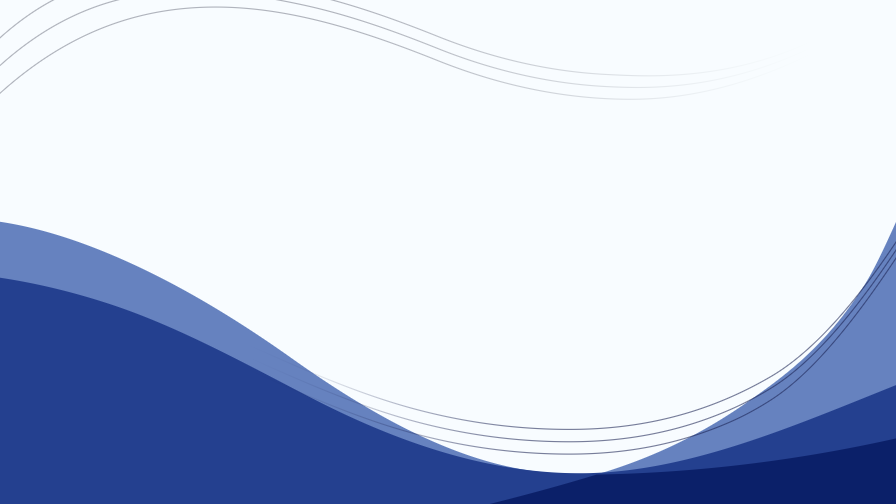
Reproduce this background procedurally as a WebGL 1 fragment shader.

```glsl
precision highp float;

uniform vec2 u_resolution;

const float ASPECT = 16.0 / 9.0;
const float LINE_WIDTH = 0.0023;
const float TOP_LINE_ALPHA = 0.42;
const float LOW_LINE_ALPHA = 0.58;

const vec3 PAPER = vec3(0.973, 0.990, 1.000);
const vec3 SKY_BLUE = vec3(0.400, 0.510, 0.750);
const vec3 ROYAL_BLUE = vec3(0.140, 0.250, 0.560);
const vec3 NAVY = vec3(0.045, 0.125, 0.410);
const vec3 TOP_INK = vec3(0.30, 0.31, 0.38);
const vec3 LOW_INK = vec3(0.10, 0.13, 0.32);

// Curve knots: x, height, slope, in canvas heights
const vec3 LEFT_A = vec3(0.000, 0.560, -0.15);
const vec3 LEFT_B = vec3(0.220, 0.495, -0.42);
const vec3 LEFT_C = vec3(0.579, 0.289, -0.71);
const vec3 LEFT_D = vec3(1.134, 0.060, 0.00);
const vec3 LEFT_E = vec3(1.778, 0.000, 0.00);

const vec3 MAIN_A = vec3(0.000, 0.449, -0.15);
const vec3 MAIN_B = vec3(0.220, 0.396, -0.33);
const vec3 MAIN_C = vec3(0.613, 0.213, -0.52);
const vec3 MAIN_D = vec3(1.150, 0.061, 0.00);
const vec3 MAIN_E = vec3(1.778, 0.236, 0.40);

const vec3 RIGHT_A = vec3(0.890, -0.020, 0.24);
const vec3 RIGHT_B = vec3(1.197, 0.0625, 0.31);
const vec3 RIGHT_C = vec3(1.481, 0.201, 0.70);
const vec3 RIGHT_D = vec3(1.713, 0.431, 1.55);
const vec3 RIGHT_E = vec3(1.778, 0.560, 2.20);

const vec3 TOP_A = vec3(0.000, 0.815, 0.90);
const vec3 TOP_B = vec3(0.428, 0.986, 0.00);
const vec3 TOP_C = vec3(0.868, 0.880, -0.40);
const vec3 TOP_D = vec3(1.252, 0.803, 0.00);
const vec3 TOP_E = vec3(1.655, 0.917, 0.55);

const vec3 LOW_A = vec3(0.463, 0.329, -0.45);
const vec3 LOW_B = vec3(0.810, 0.192, -0.28);
const vec3 LOW_C = vec3(1.130, 0.148, 0.00);
const vec3 LOW_D = vec3(1.528, 0.252, 0.58);
const vec3 LOW_E = vec3(1.778, 0.520, 1.50);

// Cubic between two knots; returns height and slope
vec2 segment(float x, vec3 a, vec3 b) {
  float span = b.x - a.x;
  float rise = b.y - a.y;
  float t = clamp((x - a.x) / span, 0.0, 1.0);
  float c1 = span * a.z;
  float c2 = 3.0 * rise - span * (2.0 * a.z + b.z);
  float c3 = span * (a.z + b.z) - 2.0 * rise;
  return vec2(a.y + t * (c1 + t * (c2 + t * c3)),
              (c1 + t * (2.0 * c2 + 3.0 * t * c3)) / span);
}

vec2 curve(float x, vec3 a, vec3 b, vec3 c, vec3 d, vec3 e) {
  if (x < b.x) return segment(x, a, b);
  if (x < c.x) return segment(x, b, c);
  if (x < d.x) return segment(x, c, d);
  return segment(x, d, e);
}

// Signed distance to a curve, positive below it
float below(float y, vec2 wave) {
  return (wave.x - y) / sqrt(1.0 + wave.y * wave.y);
}

float fill(float dist, float pixel) {
  return clamp(0.5 + dist / pixel, 0.0, 1.0);
}

float stroke(float dist, float pixel) {
  float halfWidth = 0.5 * LINE_WIDTH;
  return fill(dist + halfWidth, pixel) - fill(dist - halfWidth, pixel);
}

void main() {
  vec2 p = gl_FragCoord.xy / u_resolution * vec2(ASPECT, 1.0);
  float pixel = 1.0 / u_resolution.y;

  // Filled waves
  float left = below(p.y, curve(p.x, LEFT_A, LEFT_B, LEFT_C, LEFT_D, LEFT_E));
  float right = below(p.y, curve(p.x, RIGHT_A, RIGHT_B, RIGHT_C, RIGHT_D, RIGHT_E));
  float body = below(p.y, curve(p.x, MAIN_A, MAIN_B, MAIN_C, MAIN_D, MAIN_E));
  float dx = p.x - 1.134;
  float deep = below(p.y, vec2(0.058 + 0.174 * dx * dx, 0.348 * dx));

  vec3 color = mix(PAPER, SKY_BLUE, fill(max(left, right), pixel));
  color = mix(color, ROYAL_BLUE, fill(body, pixel));
  color = mix(color, NAVY, fill(min(right, deep), pixel));

  // Two sets of three thin lines
  vec2 topWave = curve(p.x, TOP_A, TOP_B, TOP_C, TOP_D, TOP_E);
  vec2 lowWave = curve(p.x, LOW_A, LOW_B, LOW_C, LOW_D, LOW_E);
  float topGap = mix(0.055, 0.024, smoothstep(0.0, 0.6, p.x))
               - 0.012 * smoothstep(1.2, 1.65, p.x);
  float lowGap = 0.0245 * mix(1.0, 0.65, smoothstep(1.45, 1.78, p.x));
  float topFade = TOP_LINE_ALPHA * (1.0 - smoothstep(0.6, 1.66, p.x));
  float lowFade = LOW_LINE_ALPHA * smoothstep(0.46, 1.1, p.x);
  for (int i = 0; i < 3; i++) {
    vec2 topOffset = vec2(float(i) * topGap, 0.0);
    vec2 lowOffset = vec2(float(i) * lowGap, 0.0);
    color = mix(color, TOP_INK, topFade * stroke(below(p.y, topWave + topOffset), pixel));
    color = mix(color, LOW_INK, lowFade * stroke(below(p.y, lowWave - lowOffset), pixel));
  }

  gl_FragColor = vec4(color, 1.0);
}
```
